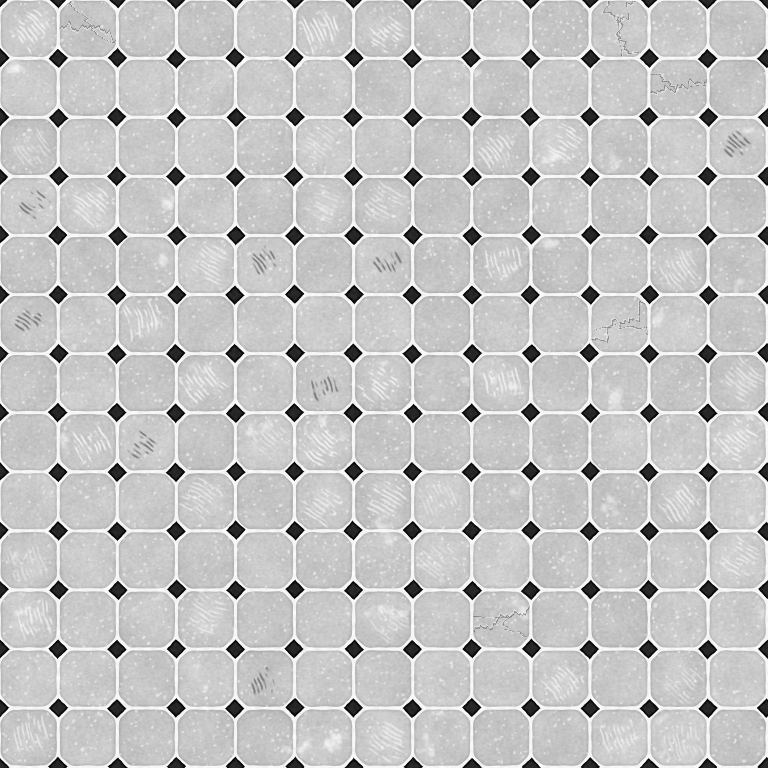
This texture is drawn by a Shadertoy shader. Its source:

```glsl
float hash(vec2 p) {
    vec3 q = fract(p.xyx * vec3(0.1031, 0.1030, 0.0973));
    q += dot(q, q.yzx + 33.33);
    return fract((q.x + q.y) * q.z);
}

vec2 hash2(vec2 p) {
    return vec2(hash(p), hash(p + 71.7));
}

float gradientNoise(vec2 p) {
    vec2 i = floor(p), f = p - i;
    vec2 w = f * f * f * (f * (f * 6.0 - 15.0) + 10.0);
    float n[4];
    for (int k = 0; k < 4; k++) {
        vec2 corner = vec2(k & 1, k >> 1);
        float angle = 6.2832 * hash(i + corner);
        n[k] = dot(vec2(cos(angle), sin(angle)), f - corner);
    }
    return mix(mix(n[0], n[1], w.x), mix(n[2], n[3], w.x), w.y);
}

float fbm(vec2 p) {
    float sum = 0.0, amp = 0.6;
    for (int i = 0; i < 4; i++) {
        sum += amp * gradientNoise(p);
        p = mat2(1.6, 1.2, -1.2, 1.6) * p + 9.3;
        amp *= 0.55;
    }
    return sum;
}

mat2 rotate(float a) {
    return mat2(cos(a), sin(a), -sin(a), cos(a));
}

float line(float d, float halfWidth, float px) {
    return 1.0 - smoothstep(halfWidth - px * 0.5, halfWidth + px, abs(d));
}

// Parallel, slightly curved strokes inside one tile
float scratches(vec2 q, vec2 id, float size, float px) {
    q -= (hash2(id + 5.0) - 0.5) * 0.2;
    q = rotate(mix(-0.2, -1.15, hash(id + 8.0))) * q;
    q.x += (hash(id + 3.0) - 0.5) * 1.2 * q.y * q.y + 0.03 * gradientNoise(q * 5.0 + id * 7.0);
    float k = floor(q.x / 0.075);
    vec2 r = hash2(id * 13.0 + k);
    float d = q.x - (k + 0.35 + 0.3 * r.x) * 0.075;
    float reach = size * (0.55 + 0.45 * r.y);
    float along = 1.0 - smoothstep(reach * 0.6, reach, abs(q.y + (r.x - 0.5) * 0.12));
    return line(d, 0.012, px) * along * step(abs(k + 0.5) * 0.075, size * 0.9);
}

// Wandering crack with one side branch; x = dark fissure, y = pale rim
vec2 crack(vec2 q, vec2 id, float px) {
    q = rotate(6.2832 * hash(id + 2.0)) * q;
    vec2 seed = id * 5.3;
    float trunk = q.x - 0.45 * fbm(vec2(q.y * 4.0, 0.3) + seed);
    float branch = q.y - 0.7 * q.x - 0.35 * fbm(vec2(q.x * 5.0, 4.7) + seed);
    vec2 d = vec2(trunk, branch + 2.0 * max(-q.x, 0.0));
    float fissure = max(line(d.x, 0.008, px), line(d.y, 0.006, px));
    float rim = max(line(d.x + 0.025, 0.012, px), line(d.y + 0.022, 0.01, px));
    return vec2(fissure, rim);
}

// Small pale chips, sparse and of uneven size
float specks(vec2 p, float px) {
    float sum = 0.0;
    for (int i = 0; i < 3; i++) {
        float scale = 5.0 + 2.5 * float(i);
        vec2 g = rotate(0.7 * float(i)) * p * scale + 31.0 * float(i);
        vec2 cell = floor(g);
        vec2 d = (fract(g) - 0.3 - 0.4 * hash2(cell)) / scale;
        d *= vec2(1.0, 0.6 + 0.8 * hash(cell + 4.0));
        float radius = 0.008 + 0.014 * hash(cell + 9.0);
        sum += line(length(d), radius, px) * step(0.84, hash(cell + 17.0)) * (0.4 + 0.6 * hash(cell + 23.0));
    }
    return min(sum, 1.0);
}

void mainImage(out vec4 fragColor, in vec2 fragCoord) {
    vec2 p = fragCoord / iResolution.xy * 13.0 + vec2(0.014, -0.014);
    float px = 13.0 / iResolution.y;
    vec2 id = floor(p), q = fract(p) - 0.5;
    vec2 pick = hash2(id + 41.0);

    // Glaze: tone per tile, clouds, grain and pale stains
    float cloud = fbm(p * 1.7);
    float tone = 0.782 + 0.035 * (hash(id) - 0.5) + 0.07 * cloud + 0.05 * fbm(p * 11.0);
    tone += 0.04 * gradientNoise(p * vec2(19.0, 23.0));
    tone += 0.13 * smoothstep(0.27, 0.5, fbm(p * 1.3 + 50.0));
    tone = mix(tone, 0.94, 0.75 * specks(p, px));

    // Scratched tiles, pale or dark
    float worn = smoothstep(-0.35, 0.1, gradientNoise(p * 6.0));
    if (pick.x < 0.23) {
        float patchMask = 1.0 - smoothstep(0.15, 0.4, length(q));
        tone += 0.025 * patchMask;
        tone = mix(tone, 0.95, scratches(q, id, 0.36, px) * worn * (0.4 + 0.5 * pick.y));
    } else if (pick.x < 0.29) {
        tone = mix(tone, 0.4, scratches(q, id, 0.22, px) * worn * 0.75);
    } else if (pick.x < 0.325) {
        vec2 c = crack(q, id, px);
        tone = mix(mix(tone, 0.93, 0.6 * c.y), 0.42, 0.7 * c.x);
    }

    // Octagonal tile with a shaded rim, set in uneven grout
    vec2 edge = 0.5 - abs(q);
    float side = min(edge.x, edge.y) - 0.026;
    float chamfer = (edge.x + edge.y - 0.228) * 0.7071;
    float blend = max(0.05 - abs(side - chamfer), 0.0);
    float inside = min(side, chamfer) - blend * blend * 5.0 + 0.012 * gradientNoise(p * 5.0);
    tone -= 0.065 * (1.0 - smoothstep(0.0, 0.06, inside));
    float grout = 0.965 + 0.05 * gradientNoise(p * 9.0);
    tone = mix(grout, tone, smoothstep(-px * 0.6, px * 0.6, inside));

    // Black diamond at each crossing
    vec2 node = floor(p + 0.5);
    vec2 r = p - node - (hash2(node + 61.0) - 0.5) * 0.025;
    r = rotate((hash(node + 19.0) - 0.5) * 0.12) * r;
    float diamond = (abs(r.x) + abs(r.y) - 0.163) * 0.7071 + 0.008 * gradientNoise(p * 14.0);
    float black = mix(0.03, 0.15, smoothstep(-0.012, -0.05, diamond)) + 0.04 * gradientNoise(p * 17.0);
    tone = mix(black, tone, smoothstep(-px * 0.6, px * 0.6, diamond));

    fragColor = vec4(vec3(clamp(tone, 0.0, 1.0)), 1.0);
}
```
